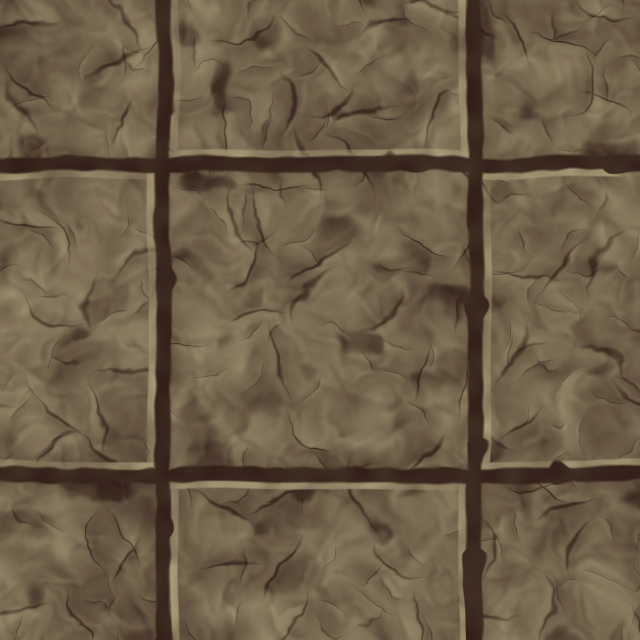
Write a Shadertoy shader that draws this texture.

```glsl
vec2 hash2(vec2 c) {
    vec3 q = fract(c.xyx * vec3(0.1031, 0.1030, 0.0973));
    q += dot(q, q.yzx + 33.33);
    return fract((q.xx + q.yz) * q.zy);
}

float noise(vec2 p) {
    vec2 i = floor(p), f = fract(p);
    f = f * f * (3.0 - 2.0 * f);
    return mix(mix(hash2(i).x, hash2(i + vec2(1, 0)).x, f.x),
               mix(hash2(i + vec2(0, 1)).x, hash2(i + vec2(1, 1)).x, f.x), f.y);
}

float fbm(vec2 p) {
    float sum = 0.0, amp = 0.53;
    for (int i = 0; i < 4; i++) {
        sum += amp * noise(p);
        p = mat2(1.6, 1.2, -1.2, 1.6) * p + 7.3;
        amp *= 0.5;
    }
    return sum;
}

// Scattered bent strokes: x = embossed fold, y = dark crack
vec2 creases(vec2 p, float crackShare) {
    vec2 base = floor(p);
    float fold = 0.0, crack = 0.0;
    for (int j = -1; j <= 1; j++)
    for (int i = -1; i <= 1; i++) {
        vec2 cell = base + vec2(i, j);
        vec2 r = hash2(cell + 19.0), kind = hash2(cell + 71.0);
        float a = 6.2832 * kind.x;
        vec2 d = mat2(cos(a), sin(a), -sin(a), cos(a)) * (p - cell - r);
        float across = d.y + (r.x - 0.5) * 1.2 * d.x * d.x;
        float taper = 1.0 - smoothstep(0.15, 0.85, abs(d.x));
        float s = across / 0.17;
        fold += s * exp(-s * s) * taper;
        float width = 0.03 + 0.07 * taper * r.y;
        float line = 1.0 - smoothstep(0.0, width, abs(across));
        crack = max(crack, line * taper * step(kind.y, crackShare));
    }
    return vec2(fold, crack);
}

// Crumpled stone surface as a tone from dark to light
float stoneTone(vec2 uv) {
    vec2 warp = vec2(fbm(uv * 13.0), fbm(uv * 13.0 + 40.0)) - 0.5;
    vec2 p = uv + 0.05 * warp;
    vec2 large = creases(p * 13.0, 0.5);
    vec2 small = creases(p * 25.0 + 90.0, 0.25);
    float tone = 0.54 + 0.55 * (fbm(p * 19.0 + 4.0) - 0.5);
    tone += 0.16 * (noise(uv * 4.0 + 30.0) - 0.5);
    tone += 0.17 * large.x + 0.13 * small.x;
    tone -= 0.36 * large.y + 0.22 * small.y;
    // Sparse pits
    tone -= 0.3 * smoothstep(0.78, 0.95, noise(p * 17.0 + 60.0));
    return clamp(tone, 0.08, 0.86);
}

void mainImage(out vec4 fragColor, in vec2 fragCoord) {
    vec2 uv = fragCoord / iResolution.xy;
    float soft = max(0.003, 1.0 / iResolution.y);

    // Two tiles each way, the second one split across the canvas border
    vec2 wobble = vec2(noise(uv * vec2(4, 9)), noise(uv * vec2(9, 4) + 50.0)) - 0.5;
    vec2 q = abs(uv - vec2(0.499, 0.501) + 0.008 * wobble);
    vec2 edge = abs(q - 0.243);
    float joint = min(edge.x, edge.y);
    bool lit = (q.x < 0.243) != (q.y < 0.243);

    float tone = stoneTone(uv);
    tone -= (lit ? 0.05 : 0.22) * exp(-joint / 0.011);

    // Worn bright rims on alternate tiles
    vec2 band = 1.0 - smoothstep(vec2(0.004), vec2(0.008), abs(edge - vec2(0.0180, 0.0160)));
    vec2 wear = vec2(noise(uv * vec2(6, 13) + 11.0), noise(uv * vec2(13, 6) + 23.0));
    band *= mix(vec2(0.4, 0.25), vec2(1.0), smoothstep(0.2, 0.6, wear));
    float rim = lit ? max(band.x, band.y) : 0.0;
    tone = mix(tone, 0.88 + 0.3 * (noise(uv * 45.0) - 0.5), rim * 0.9);

    // Ragged dark joints with a few chipped spots
    float halfWidth = 0.0115 + 0.005 * (noise(uv * 38.0) - 0.5);
    halfWidth += 0.010 * smoothstep(0.78, 0.95, noise(uv * 23.0 + 15.0));
    float grout = 1.0 - smoothstep(halfWidth - soft, halfWidth + soft, joint);
    tone = mix(tone, 0.13 * noise(uv * 30.0 + 8.0) - 0.02, grout);

    vec3 darkBrown = vec3(0.20, 0.13, 0.10), paleSand = vec3(0.67, 0.62, 0.48);
    fragColor = vec4(mix(darkBrown, paleSand, tone), 1.0);
}
```
